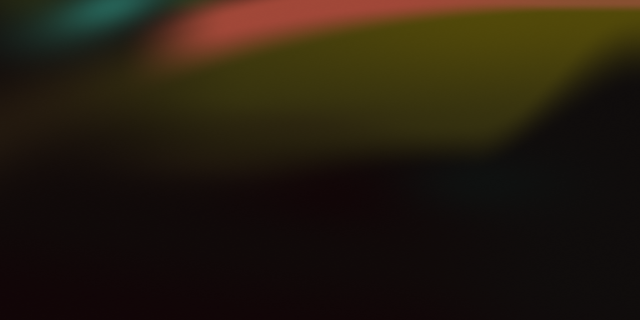
Write a Shadertoy shader that draws this background.

```glsl
// Soft aurora: a coral arc over an olive veil, with a teal glow at upper left,
// sinking into warm black. Each layer is a blurred mask around a curved
// boundary, mixed in order from back to front.

#define ARC_BEND 0.52      // curvature of the coral arc
#define ARC_TOP 0.026      // depth of the arc's edge at its crest
#define ARC_CREST 0.85     // horizontal place of the crest
#define VEIL_DEPTH 0.46    // lower edge of the olive veil
#define VEIL_LIFT 0.30     // rise of that edge at the right
#define GRAIN 0.004        // dither against banding

const vec3 WARM_BLACK = vec3(0.063, 0.038, 0.036);
const vec3 WINE_BLACK = vec3(0.068, 0.016, 0.024);
const vec3 COOL_BLACK = vec3(0.058, 0.066, 0.062);
const vec3 BROWN = vec3(0.145, 0.105, 0.060);
const vec3 OLIVE_DIM = vec3(0.205, 0.190, 0.060);
const vec3 OLIVE_BRIGHT = vec3(0.320, 0.285, 0.035);
const vec3 CORAL = vec3(0.630, 0.280, 0.220);
const vec3 CORAL_DULL = vec3(0.530, 0.310, 0.190);
const vec3 TEAL = vec3(0.150, 0.390, 0.345);
const vec3 MOSS = vec3(0.190, 0.220, 0.090);

// 1 above the edge (smaller depth), 0 below it
float above(float edge, float blur, float depth) {
    return 1.0 - smoothstep(edge - blur, edge + blur, depth);
}

float bell(float v) { return exp(-v * v); }

// Elliptical glow with the given centre and radii
float glow(vec2 p, vec2 centre, vec2 radii) {
    vec2 q = (p - centre) / radii;
    return exp(-dot(q, q));
}

float hash(vec2 p) {
    return fract(sin(dot(p, vec2(12.99, 78.23))) * 43758.5);
}

void mainImage(out vec4 fragColor, in vec2 fragCoord) {
    vec2 uv = fragCoord / iResolution.xy;
    float x = uv.x;
    float depth = 1.0 - uv.y;
    vec2 p = vec2(x, depth);

    // Distance below the arc's edge
    float reach = max(ARC_CREST - x, 0.0);
    float fromArc = depth - ARC_TOP - ARC_BEND * reach * reach;

    // Dark ground with wine and cool tints
    vec3 color = WARM_BLACK;
    color = mix(color, WINE_BLACK, 0.8 * glow(p, vec2(0.54, 0.60), vec2(0.17, 0.11)));
    color = mix(color, WINE_BLACK, 0.8 * smoothstep(0.75, 1.05, depth + 0.25 * (0.4 - x)));
    color = mix(color, COOL_BLACK, glow(p, vec2(0.76, 0.57), vec2(0.13, 0.10)));
    color = mix(color, COOL_BLACK, 0.4 * smoothstep(0.6, 0.9, x));

    // Brown haze trailing to the left
    float haze = bell((fromArc + 0.01) / 0.15) * (1.0 - smoothstep(0.15, 0.40, x));
    color = mix(color, BROWN, 0.85 * haze);
    color = mix(color, BROWN, 0.5 * glow(p, vec2(0.32, 0.50), vec2(0.16, 0.08)));

    // Olive veil, brightest toward the upper right
    float veilEdge = VEIL_DEPTH - VEIL_LIFT * smoothstep(0.74, 1.0, x)
                   - 0.05 * (1.0 - smoothstep(0.1, 0.5, x));
    float veilBlur = mix(0.15, 0.075, smoothstep(0.3, 0.7, x)) + 0.05 * smoothstep(0.8, 0.95, x);
    float veil = above(veilEdge, veilBlur, depth)
               * smoothstep(-0.10, 0.06 + 0.04 * reach, fromArc + 0.06)
               * smoothstep(-0.02, 0.40, x);
    float shine = above(0.23, 0.20, depth) * mix(0.35, 1.0, smoothstep(0.2, 0.8, x));
    color = mix(color, mix(OLIVE_DIM, OLIVE_BRIGHT, shine), veil);
    color = mix(color, BROWN, 0.4 * glow(p, vec2(0.47, 0.39), vec2(0.16, 0.06)));

    // Moss light and teal glow in the upper left
    color = mix(color, MOSS, 0.8 * glow(p, vec2(0.31, 0.0), vec2(0.06, 0.05)));
    color = mix(color, MOSS, 0.6 * glow(p, vec2(0.05, -0.02), vec2(0.10, 0.10)));
    float tealLine = (depth - 0.115 + 0.55 * x) / 0.075;
    color = mix(color, TEAL, 0.95 * bell(tealLine) * bell((x - 0.175) / 0.095));
    color = mix(color, TEAL, 0.16 * glow(p, vec2(0.06, 0.12), vec2(0.12, 0.09)));

    // Coral arc, blurrier where it falls away
    float arcBlur = 0.018 + 0.10 * reach;
    float arc = above(0.0, arcBlur, fromArc)
              * smoothstep(-0.21, -0.10, fromArc)
              * smoothstep(0.18, 0.36, x);
    color = mix(color, mix(CORAL, CORAL_DULL, smoothstep(0.6, 0.95, x)), arc);

    color += GRAIN * (hash(floor(uv * 512.0)) - 0.5);
    fragColor = vec4(color, 1.0);
}
```
